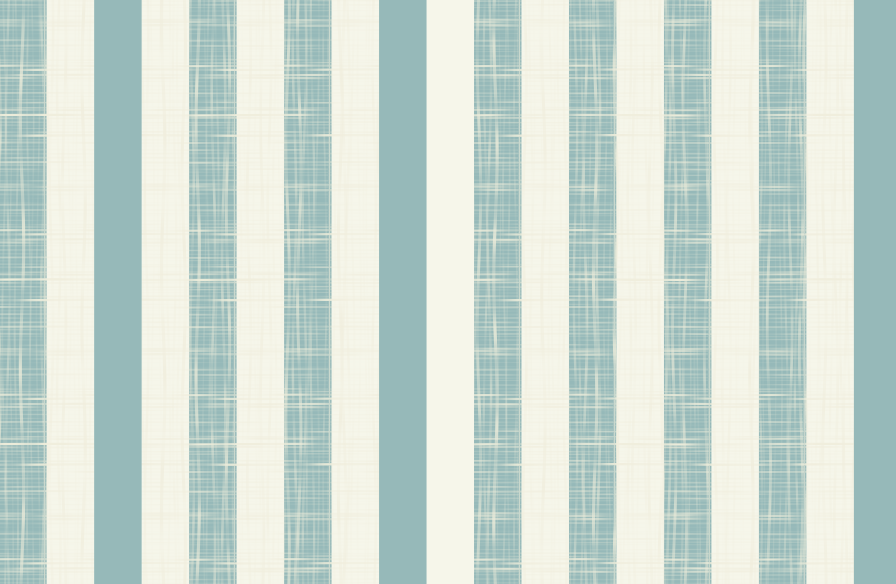
This pattern is drawn by a Shadertoy shader. Its source:

```glsl
#define STRIPES 18.87      // stripes across the canvas
#define SHIFT 0.017        // offset of the first stripe, in stripes
#define CYCLE 16.0         // stripes before the order repeats
#define WEFT_PITCH 0.00408 // spacing of horizontal threads
#define WARP_PITCH 0.0056  // spacing of vertical threads
#define CLOTH_ROWS 45.0    // horizontal threads before the cloth repeats
#define TEAL vec3(0.588, 0.727, 0.727)
#define CREAM vec3(0.963, 0.964, 0.918)
#define PALE_THREAD vec3(0.925, 0.925, 0.855)
#define BEIGE_THREAD vec3(0.925, 0.905, 0.825)
#define TAU 6.28318

float hash(vec2 p) {
    return fract(sin(dot(p, vec2(127.1, 311.7))) * 4375.85);
}

// Coverage of a bar by one pixel, by exact box overlap
float bar(float x, float centre, float halfWidth, float pixel) {
    float lo = max(x - 0.5 * pixel, centre - halfWidth);
    float hi = min(x + 0.5 * pixel, centre + halfWidth);
    return max(hi - lo, 0.0) / pixel;
}

// Parallel threads with uneven place, width and strength along their length
float threads(float across, float along, float pitch, float period, float wobble, float seed) {
    float u = across / pitch;
    float pixel = 1.0 / (iResolution.x * pitch);
    float gap = 1.0;
    for (int k = -1; k <= 1; k++) {
        float id = floor(u) + float(k);
        vec2 key = vec2(mod(id, period), seed);
        float place = hash(key);
        float weight = hash(key + 17.3);
        float phase = TAU * hash(key + 41.9);
        float sway = wobble * sin(along * (9.0 + 14.0 * weight) + phase);
        float centre = id + 0.5 + 0.6 * (place - 0.5) + sway;
        float fade = 0.6 + 0.25 * sin(along * (25.0 + 40.0 * place) + phase)
                         + 0.15 * sin(along * 117.0 + 2.0 * phase);
        float strength = (0.25 + 0.75 * weight * weight) * fade;
        gap *= 1.0 - strength * bar(u, centre, mix(0.12, 0.32, weight), pixel);
    }
    return 1.0 - gap;
}

// Colour of one stripe, given the weave at this point
vec3 stripeColour(float index, float s, float weave) {
    float slot = mod(index, CYCLE);
    bool solid = slot == 2.0 || slot == 8.0;
    bool plain = slot == 9.0;
    if (mod(slot, 2.0) > 0.5)
        return plain ? CREAM : mix(CREAM, BEIGE_THREAD, 0.55 * weave);
    if (solid) return TEAL;

    // Pale seam just inside the right edge of woven stripes
    float seam = bar(s - index, 0.955, 0.014, STRIPES / iResolution.x);
    return mix(TEAL, PALE_THREAD, max(weave, 0.6 * seam));
}

void mainImage(out vec4 fragColor, in vec2 fragCoord) {
    vec2 p = fragCoord / iResolution.x;

    // Woven cloth: light and dense bands recur down the weft
    float turn = TAU * (p.y - 0.53) / (WEFT_PITCH * CLOTH_ROWS);
    float band = 0.95 + 0.22 * cos(turn) + 0.16 * cos(3.0 * turn + 1.0);
    float weft = band * threads(p.y, p.x, WEFT_PITCH, CLOTH_ROWS, 0.08, 3.0);
    float warp = 0.85 * threads(p.x, p.y, WARP_PITCH, 997.0, 0.33, 8.0);
    float weave = 1.0 - (1.0 - min(weft, 1.0)) * (1.0 - warp);

    // Blend the two stripes that meet at the nearest edge
    float s = p.x * STRIPES + SHIFT;
    float edge = floor(s + 0.5);
    float side = clamp((s - edge) * iResolution.x / STRIPES + 0.5, 0.0, 1.0);
    vec3 colour = mix(stripeColour(edge - 1.0, s, weave),
                      stripeColour(edge, s, weave), side);
    fragColor = vec4(colour, 1.0);
}
```
